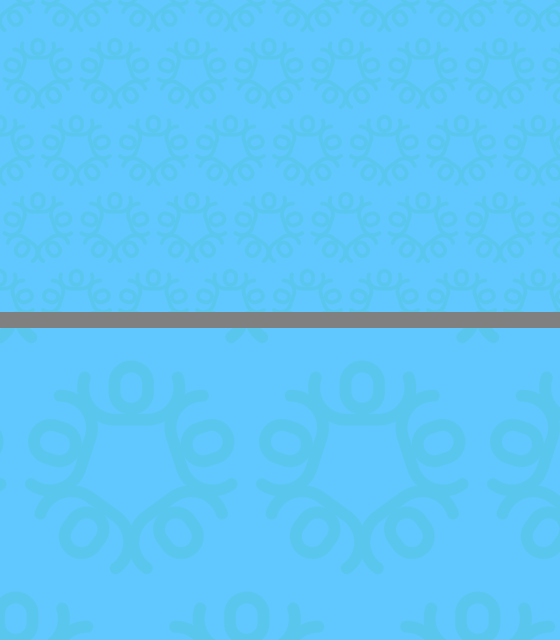
Top, the full canvas; bottom, a detail of the centre.
This pattern is drawn by a WebGL 1 fragment shader. Its source:

```glsl
precision highp float;
// Staggered rows of five-looped curly wreaths, teal on sky blue.

uniform vec2 u_resolution;

// Distance to the centre line of one curl, mirrored about x = 0:
// an upright loop above a strand that sweeps up to a hooked tip.
float curlDistance(vec2 p) {
  p.x = abs(p.x);

  // Slightly tall ring
  float loopDist = abs(length(vec2(p.x, max(abs(p.y - 55.0) - 3.0, 0.0))) - 11.5);

  // Flat base under the ring
  float baseDist = length(vec2(max(p.x - 11.0, 0.0), p.y - 33.0));

  // Arc from the base to the outer tip
  vec2 q = p - vec2(11.0, 55.0);
  float angle = clamp(atan(q.y, q.x), -1.5708, 0.32);
  float hookDist = length(q - 22.0 * vec2(cos(angle), sin(angle)));

  return min(loopDist, min(baseDist, hookDist));
}

// Five curls turned about the centre of the wreath
float wreathDistance(vec2 p) {
  float nearest = 1000.0;
  for (int i = 0; i < 5; i++) {
    float turn = float(i) * 6.283185 / 5.0;
    float c = cos(turn);
    float s = sin(turn);
    nearest = min(nearest, curlDistance(vec2(c * p.x - s * p.y, s * p.x + c * p.y)));
  }
  return nearest;
}

void main() {
  // The canvas is 1152 units wide
  float pixel = 1152.0 / u_resolution.x;
  vec2 position = gl_FragCoord.xy * pixel;

  // Square cells, with every other row shifted by half a cell
  float cellSize = 158.4;
  vec2 grid = (position - vec2(474.0, 332.0)) / cellSize + 0.5;
  grid.x += 0.5 * mod(floor(grid.y), 2.0);
  vec2 local = (fract(grid) - 0.5) * cellSize;

  // Stroke with smoothed edges
  float edge = wreathDistance(local) - 4.1;
  float ink = 1.0 - smoothstep(-0.6 * pixel, 0.6 * pixel, edge);

  vec3 sky = vec3(0.38, 0.78, 1.0);
  vec3 teal = vec3(0.35, 0.78, 0.93);
  gl_FragColor = vec4(mix(sky, teal, ink), 1.0);
}
```
